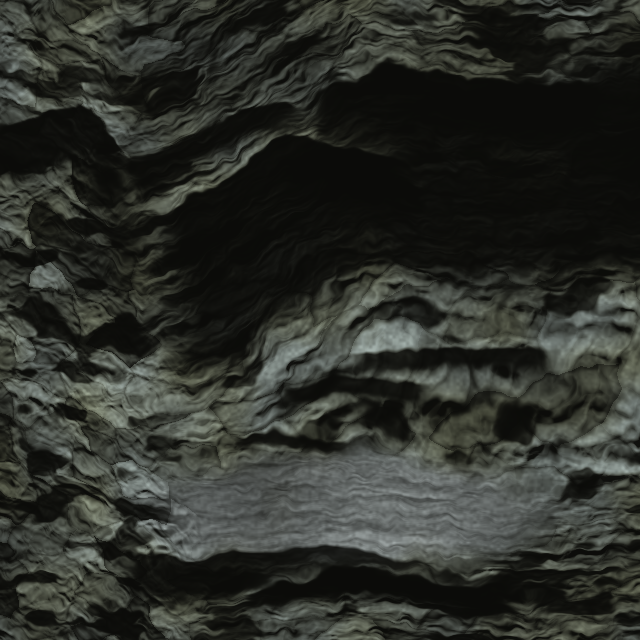
A WebGL 1 fragment shader for this texture:

```glsl
precision highp float;
// Dark layered rock face: a shadowed hollow, a broken column and pale slabs.
uniform vec2 u_resolution;

vec2 hash2(vec2 p) {
  vec3 q = fract(vec3(p.xyx) * vec3(0.1031, 0.1030, 0.0973));
  q += dot(q, q.yzx + 33.33);
  return fract((q.xx + q.yz) * q.zy);
}

float valueNoise(vec2 p) {
  vec2 cell = floor(p), f = fract(p);
  f = f * f * (3.0 - 2.0 * f);
  float low = mix(hash2(cell).x, hash2(cell + vec2(1.0, 0.0)).x, f.x);
  float high = mix(hash2(cell + vec2(0.0, 1.0)).x, hash2(cell + 1.0).x, f.x);
  return mix(low, high, f.y);
}

// Cellular noise: x = gap to the second nearest seed, y = random cell value.
vec2 cellular(vec2 p) {
  vec2 cell = floor(p);
  float nearest = 9.0, second = 9.0, id = 0.0;
  for (int j = -1; j <= 1; j++) {
    for (int i = -1; i <= 1; i++) {
      vec2 c = cell + vec2(float(i), float(j));
      float d = length(c + hash2(c) - p);
      if (d < nearest) {
        second = nearest;
        nearest = d;
        id = hash2(c + 71.0).x;
      } else {
        second = min(second, d);
      }
    }
  }
  return vec2(second - nearest, id);
}

float height(vec2 p) {
  float sum = 0.0, amplitude = 0.5;
  for (int i = 0; i < 4; i++) {
    sum += amplitude * (1.0 - abs(2.0 * valueNoise(p) - 1.0));
    p = mat2(0.98, 0.17, -0.17, 0.98) * p * 1.9 + 13.7;
    amplitude *= 0.56;
  }
  return sum;
}

// Light from the upper left raking over the height field.
float relief(vec2 p, vec2 scale) {
  float slope = height(p * scale) - height((p + vec2(-0.002, 0.005)) * scale);
  return clamp(0.55 + 2.0 * slope, 0.05, 1.5);
}

float facets(vec2 p, vec2 scale, float contrast) {
  vec2 c = cellular(p * scale);
  float crevice = mix(0.55, 1.0, smoothstep(0.0, 0.16, c.x));
  return crevice * mix(1.0, 0.25 + 1.5 * c.y, contrast);
}

// Thin dark gaps between the beds.
float gaps(vec2 p, vec2 scale) {
  float n = 0.65 * valueNoise(p * scale) + 0.35 * valueNoise(p * scale * 2.3 + 9.0);
  return mix(0.2, 1.0, smoothstep(0.3, 0.42, n));
}

vec2 warp(vec2 p) {
  vec2 w = 0.008 * sin(p.yx * vec2(19.0, 13.0) + vec2(1.3, 4.1));
  w += 0.014 * (vec2(valueNoise(p * 21.0), valueNoise(p * 23.0 + 50.0)) - 0.5);
  return p + w + 0.009 * (vec2(valueNoise(p * 58.0), valueNoise(p * 63.0 + 20.0)) - 0.5);
}

// Bent overhang: a lit lip above the line, a shadow of the given depth below.
float ledge(float tone, vec2 p, vec2 a, vec2 peak, vec2 b, float gain, float lip, float depth) {
  float left = mix(a.y, peak.y, (p.x - a.x) / (peak.x - a.x));
  float right = mix(peak.y, b.y, (p.x - peak.x) / (b.x - peak.x));
  float d = p.y - (p.x < peak.x ? left : right);
  float span = smoothstep(a.x, a.x + 0.05, p.x) * (1.0 - smoothstep(b.x - 0.05, b.x, p.x));
  float lit = smoothstep(-0.003, 0.004, d) * exp(-max(d, 0.0) / lip);
  float shade = (1.0 - smoothstep(-0.006, 0.002, d)) * smoothstep(-depth, -0.5 * depth, d);
  return tone * (1.0 - 0.88 * span * shade) * (1.0 + gain * span * lit) + 0.03 * gain * span * lit;
}

void main() {
  vec2 uv = gl_FragCoord.xy / u_resolution;
  vec2 p = warp(uv);

  // Strata lie flat below and climb to the right higher up.
  float rise = smoothstep(0.2, 0.62, p.y);
  vec2 strata = vec2(p.x, p.y - 0.2 * rise * smoothstep(0.1, 0.65, p.x));
  float column = 1.0 - smoothstep(0.2, 0.31, p.x + 0.12 * (p.y - 0.4));
  float slab = 1.0 - smoothstep(0.6, 1.1, length((p - vec2(0.53, 0.205)) / vec2(0.37, 0.1)));
  vec2 tilted = mat2(0.9, 0.44, -0.44, 0.9) * p;
  float bedded = facets(strata, vec2(9.0, 30.0), 0.5) * relief(strata, vec2(13.0, 38.0));
  bedded *= gaps(strata, vec2(11.0, 42.0));
  float broken = facets(tilted, vec2(14.0, 25.0), 0.8) * relief(tilted, vec2(20.0, 32.0));
  broken *= gaps(p + 3.0, vec2(15.0, 34.0));
  float smoothBed = 0.5 * relief(p, vec2(9.0, 42.0)) + 0.34;
  float rock = mix(mix(bedded * 1.12, smoothBed, slab), broken * 1.15, column);

  // Broad exposure, with the hollow swallowing the middle right.
  float exposure = mix(0.38, 0.21, smoothstep(0.45, 0.65, p.y)) + 0.12 * slab;
  exposure *= 0.55 + 0.9 * valueNoise(p * vec2(5.0, 8.0) + 8.0) * (1.0 - 0.4 * slab);
  float caveFloor = 0.42 + 0.15 * smoothstep(0.3, 0.6, p.x);
  float caveRoof = 0.64 + 0.24 * smoothstep(0.25, 0.75, p.x);
  float cave = smoothstep(caveFloor - 0.04, caveFloor + 0.04, p.y)
    * (1.0 - smoothstep(caveRoof - 0.03, caveRoof + 0.03, p.y)) * smoothstep(0.2, 0.32, p.x);
  float tone = exposure * rock * (1.0 - 0.86 * cave);

  // Overhangs from the top down.
  tone = ledge(tone, p, vec2(0.46, 0.83), vec2(0.6, 0.9), vec2(0.95, 0.87), 0.8, 0.03, 0.12);
  tone = ledge(tone, p, vec2(-0.1, 0.77), vec2(0.14, 0.83), vec2(0.22, 0.73), 1.4, 0.05, 0.12);
  tone = ledge(tone, p, vec2(0.18, 0.74), vec2(0.38, 0.84), vec2(0.48, 0.83), 0.8, 0.02, 0.07);
  tone = ledge(tone, p, vec2(0.25, 0.66), vec2(0.44, 0.785), vec2(0.66, 0.735), 1.4, 0.022, 0.11);
  tone = ledge(tone, p, vec2(0.52, 0.44), vec2(0.7, 0.465), vec2(0.88, 0.46), 0.5, 0.02, 0.05);
  tone = ledge(tone, p, vec2(0.42, 0.385), vec2(0.55, 0.41), vec2(0.7, 0.4), 0.4, 0.02, 0.045);
  tone = ledge(tone, p, vec2(0.34, 0.315), vec2(0.42, 0.33), vec2(0.57, 0.3), 0.5, 0.02, 0.03);
  tone = ledge(tone, p, vec2(0.17, 0.14), vec2(0.5, 0.14), vec2(0.83, 0.1), 0.25, 0.05, 0.1);
  tone = ledge(tone, p, vec2(0.36, 0.06), vec2(0.52, 0.105), vec2(0.8, 0.09), 1.5, 0.025, 0.05);

  // Film-like curve: deep shadows and clear highlights.
  tone = 0.5 * (1.0 - exp(-2.5 * tone));
  tone *= 1.35 * smoothstep(-0.05, 0.15, tone);

  // Olive and blue-grey mineral tints with faint grain.
  float cool = clamp(valueNoise(p * 14.0 + 30.0) * 0.8 + slab * 0.4 + tone * 0.8, 0.0, 1.0);
  vec3 tint = mix(vec3(0.97, 1.0, 0.76), vec3(0.92, 1.0, 0.98), cool);
  tint = mix(tint, vec3(0.97, 1.0, 1.03), 0.6 * slab);
  float grain = 0.88 + 0.24 * valueNoise(uv * 190.0);
  gl_FragColor = vec4(vec3(0.042, 0.043, 0.034) + tint * tone * grain, 1.0);
}
```
